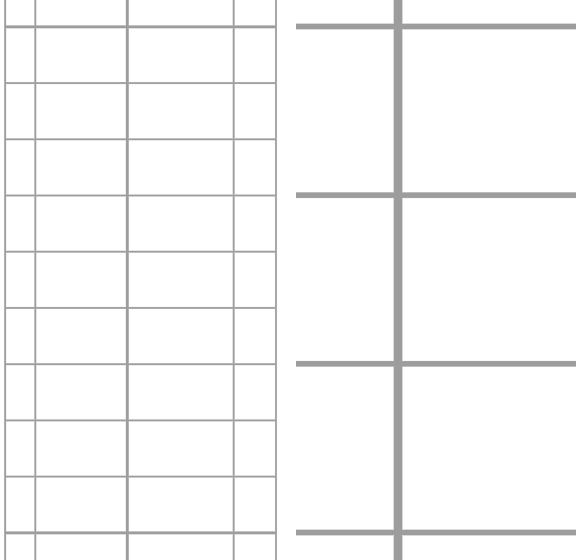
Left, the full canvas; right, a detail of the centre.
Give the GLSL for this pattern, as a Shadertoy shader.

```glsl
// Ruled grey grid on white: five uneven columns crossed by evenly spaced rows.
// Each line is a distance to its axis turned into pixel coverage; the middle
// column and every ninth row are heavier. Units: canvas width 1, height 2.

const vec3 PAPER_COLOR = vec3(1.0);
const vec3 LINE_COLOR = vec3(0.615);

const int COLUMN_COUNT = 5;
const int HEAVY_COLUMN = 2;
const float COLUMN_X[COLUMN_COUNT] = float[](0.0182, 0.1260, 0.4548, 0.8346, 0.9857);

const float FIRST_ROW_Y = 0.097;
const float ROW_PITCH = 0.2008;
const float HEAVY_ROW_PERIOD = 9.0;

const float THIN_WIDTH = 0.0068;
const float HEAVY_WIDTH = 0.0104;
const float EDGE_SOFTNESS = 1.15; // in pixels

// Part of a pixel covered by a line of the given width
float lineCoverage(float dist, float width, float pixel) {
    float soft = pixel * EDGE_SOFTNESS;
    return clamp((0.5 * width - abs(dist)) / soft + 0.5, 0.0, 1.0);
}

// Vertical lines, running the full height
float columnLines(float x, float pixel) {
    float ink = 0.0;
    for (int i = 0; i < COLUMN_COUNT; i++) {
        float width = i == HEAVY_COLUMN ? HEAVY_WIDTH : THIN_WIDTH;
        ink = max(ink, lineCoverage(x - COLUMN_X[i], width, pixel));
    }
    return ink;
}

// Horizontal lines, ending at the outer columns
float rowLines(vec2 p, vec2 pixel) {
    float row = (p.y - FIRST_ROW_Y) / ROW_PITCH;
    float index = round(row);
    bool heavy = mod(index + 0.5, HEAVY_ROW_PERIOD) < 1.0;
    float width = heavy ? HEAVY_WIDTH : THIN_WIDTH;
    float ink = lineCoverage((row - index) * ROW_PITCH, width, pixel.y);

    float left = COLUMN_X[0];
    float right = COLUMN_X[COLUMN_COUNT - 1];
    float span = right - left + THIN_WIDTH;
    return ink * lineCoverage(p.x - 0.5 * (left + right), span, pixel.x);
}

void mainImage(out vec4 fragColor, in vec2 fragCoord) {
    vec2 pixel = vec2(1.0, 2.0) / iResolution.xy;
    vec2 p = fragCoord * pixel;

    float ink = max(columnLines(p.x, pixel.x), rowLines(p, pixel));
    fragColor = vec4(mix(PAPER_COLOR, LINE_COLOR, ink), 1.0);
}
```
